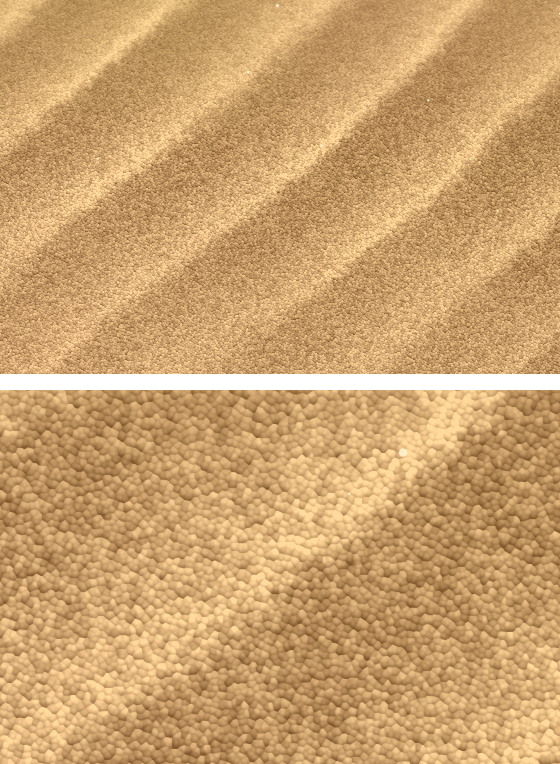
Top: the whole. Bottom: its middle third, enlarged.
Write a WebGL 2 fragment shader that draws this texture.

```glsl
#version 300 es
precision highp float;
// Wind-blown sand: slanted ripples whose lit crests come and go along their length.
// Scattered beads of varied brightness, each lit from above, make the grains; they
// soften toward the far (upper) edge. A few hashed cells hold tiny glints.

#define RIPPLE_PERIOD 0.353
#define RIPPLE_SLOPE 0.86
#define RIPPLE_OFFSET 0.14
#define RIPPLE_WARP 0.26
#define RIPPLE_CONTRAST 0.56
#define GRAIN_SCALE 165.0
#define GRAIN_CONTRAST 0.66
#define MEAN_TONE 0.52
#define GLINT_CELLS 17.0
#define GLINT_SHARE 0.09
#define DARK_SAND vec3(0.630, 0.464, 0.276)
#define LIGHT_SAND vec3(0.945, 0.778, 0.545)

uniform vec2 u_resolution;
out vec4 fragColor;

// Integer hash of a lattice cell, 0 to 1
float hash(vec2 cell) {
    uvec2 q = uvec2(ivec2(cell)) * uvec2(1597334677u, 3812015801u);
    uint n = q.x ^ (q.y + 7919u);
    n = (n ^ (n >> 15u)) * 73244475u;
    n = (n ^ (n >> 13u)) * 73244475u;
    n ^= n >> 16u;
    return float(n & 65535u) / 65535.0;
}

// Smooth value noise
float noise(vec2 p) {
    vec2 i = floor(p), f = fract(p);
    f = f * f * (3.0 - 2.0 * f);
    return mix(mix(hash(i), hash(i + vec2(1, 0)), f.x),
               mix(hash(i + vec2(0, 1)), hash(i + vec2(1, 1)), f.x), f.y);
}

vec2 turn(vec2 p, float angle) {
    float c = cos(angle), s = sin(angle);
    return vec2(c * p.x - s * p.y, s * p.x + c * p.y);
}

// Scattered beads: own brightness, light from above, dark gaps, blended joints
float beads(vec2 p) {
    vec2 cell = floor(p);
    float sum = 0.0, weight = 0.0;
    for (int k = 0; k < 9; k++) {
        vec2 c = cell + vec2(k % 3 - 1, k / 3 - 1);
        vec2 d = p - c - 0.1 - 0.8 * vec2(hash(c + 503.0), hash(c + 607.0));
        float w = exp(-13.0 * dot(d, d));
        float shade = 1.15 * (hash(c + 709.0) - 0.5)
                    + dot(d, vec2(-0.35, 1.0)) + 0.9 * (0.42 - length(d));
        sum += w * shade;
        weight += w;
    }
    return sum / weight;
}

// Ripple brightness: dark trough, late rise to a grainy crest, uneven drop
float ripple(vec2 p, float blur) {
    float bend = noise(p * 2.1 + 11.0) - 0.5 + 0.25 * (noise(p * 6.0 + 40.0) - 0.5)
               + 0.22 * (noise(p * 38.0 + 61.0) - 0.5) + 0.3 * (noise(p * 110.0 + 29.0) - 0.5);
    float phase = (1.0 - p.y + RIPPLE_SLOPE * p.x) / RIPPLE_PERIOD
                - RIPPLE_OFFSET + RIPPLE_WARP * bend;
    float f = fract(phase);
    float along = noise(p * 3.4 + 70.0);
    float rise = pow(smoothstep(0.22, 1.0, f), 1.6);
    float drop = 1.0 - smoothstep(0.0, mix(0.28, 0.12, along) + 0.06 * blur, f);
    float d = min(f, 1.0 - f) / 0.07;
    float crest = exp(-d * d) * mix(-0.1, 0.6, along);
    return max(rise, drop) * 0.9 + crest - 0.40;
}

// Beads over finer dust and elongated clumps; all soften with blur
float grains(vec2 p, float blur) {
    vec2 g = turn(p, 0.5) * GRAIN_SCALE;
    float dust = noise(g * 1.8 + 31.0) - 0.5;
    vec2 q = p * GRAIN_SCALE * vec2(0.34, 0.55);
    float clumps = noise(turn(q, 0.6) + 57.0) - noise(turn(q - vec2(0.0, 0.7), 0.6) + 57.0);
    float patchy = noise(g * 0.2 + 83.0) - 0.5;
    return mix(1.0, 0.42, blur) * (0.85 * beads(g + 9.0) + 0.35 * dust)
         + mix(0.18, 0.14, blur) * clumps + 0.14 * patchy;
}

// Sparse round glints, mostly in the upper half
float glints(vec2 p, float pixel) {
    vec2 g = p * GLINT_CELLS, cell = floor(g);
    vec2 centre = 0.2 + 0.6 * vec2(hash(cell + 101.0), hash(cell + 211.0));
    float dist = length(g - cell - centre) / GLINT_CELLS;
    float radius = mix(0.0010, 0.0042, pow(hash(cell + 307.0), 2.0));
    float present = step(hash(cell + 401.0), GLINT_SHARE * smoothstep(0.35, 0.7, p.y));
    return present * (1.0 - smoothstep(radius - pixel, radius + pixel, dist));
}

void main() {
    vec2 p = gl_FragCoord.xy / u_resolution.y;
    float blur = smoothstep(0.50, 1.0, p.y);

    // Ripples flatten toward the near edge
    float depth = RIPPLE_CONTRAST * mix(0.45, 1.0, smoothstep(0.0, 0.6, p.y));
    float tone = MEAN_TONE + depth * ripple(p, blur);
    tone += 0.16 * (noise(p * 2.7 + 23.0) - 0.5);
    tone += GRAIN_CONTRAST * grains(p, blur);
    vec3 colour = mix(DARK_SAND, LIGHT_SAND, clamp(tone, -0.35, 1.25));

    // Slow drift between olive and rosy sand
    float drift = noise(p * 2.0 + 51.0) - 0.5 + 0.3 * (0.4 - p.y);
    colour += drift * vec3(0.012, -0.008, 0.016);

    colour = mix(colour, vec3(1.0, 0.97, 0.82), 0.85 * glints(p, 0.7 / u_resolution.y));
    fragColor = vec4(colour, 1.0);
}
```
